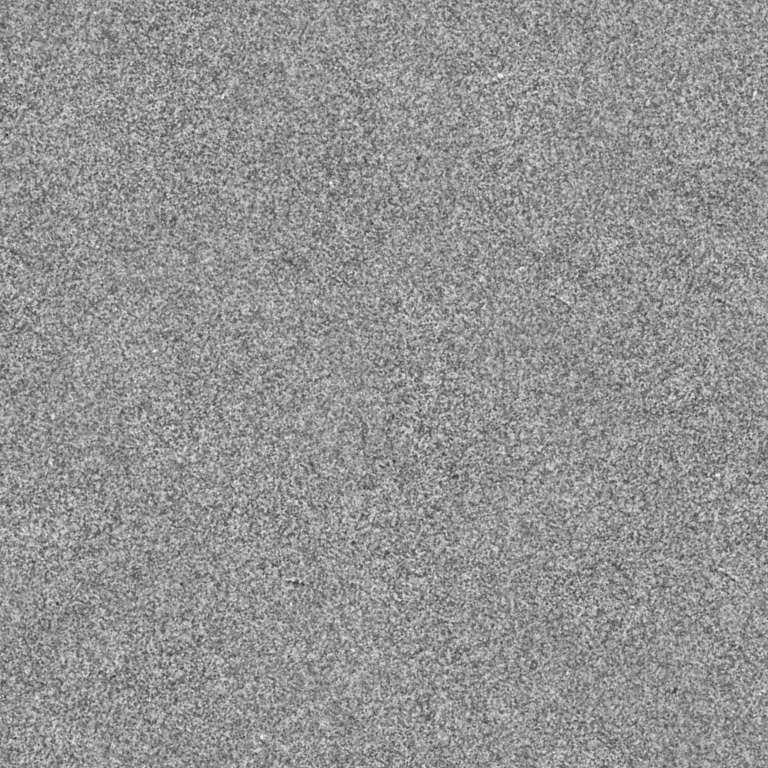
Reproduce this texture procedurally as a WebGL 1 fragment shader.

```glsl
precision highp float;
// Fine grey stone: two turned layers of tiny value noise form the grain,
// with faint cloudy mottling that shifts tone and contrast, plus sparse
// light and dark specks and a few short embossed scratches.
uniform vec2 u_resolution;

#define BASE_GREY 0.578
#define GRAIN_CONTRAST 0.265
#define COARSE_GRAINS 335.0
#define FINE_GRAINS 460.0
#define GRAIN_WARP 0.0009
#define MOTTLE_DEPTH 0.036
#define SPECK_CELLS 36.0
#define SPECK_CHANCE 0.06
#define SCRATCH_CELLS 6.0
#define SCRATCH_CHANCE 0.2

float hash(vec2 p) {
  vec3 q = fract(p.xyx * 0.1031);
  q += dot(q, q.yzx + 33.33);
  return fract((q.x + q.y) * q.z);
}

vec2 hash2(vec2 p) {
  return vec2(hash(p + 17.3), hash(p + 71.9));
}

// Smooth value noise in -1..1
float noise(vec2 p) {
  vec2 cell = floor(p);
  vec2 f = fract(p);
  f = f * f * (3.0 - 2.0 * f);
  float low = mix(hash(cell), hash(cell + vec2(1.0, 0.0)), f.x);
  float high = mix(hash(cell + vec2(0.0, 1.0)), hash(cell + 1.0), f.x);
  return 2.0 * mix(low, high, f.y) - 1.0;
}

vec2 turn(vec2 p, float angle) {
  float c = cos(angle), s = sin(angle);
  return vec2(c * p.x - s * p.y, s * p.x + c * p.y);
}

// Grain: a slight warp hides the noise lattice without stretching the grains
float grain(vec2 uv) {
  vec2 warp = vec2(noise(uv * 43.0 + 5.0), noise(uv * 43.0 + 90.0));
  vec2 p = uv + GRAIN_WARP * warp;
  float coarse = noise(turn(p, 0.5) * COARSE_GRAINS + 300.0);
  float fine = noise(turn(p, 1.1) * FINE_GRAINS + 700.0);
  return 0.65 * coarse + 0.55 * fine;
}

// Soft clouds at three scales
float mottle(vec2 uv) {
  return 0.3 * noise(turn(uv, 0.3) * 7.0 + 20.0)
       + 0.35 * noise(turn(uv, 0.8) * 22.0 + 50.0)
       + 0.4 * noise(turn(uv, 1.3) * 70.0 + 80.0);
}

// Sparse specks: positive is light, negative is dark
float specks(vec2 uv) {
  vec2 p = uv * SPECK_CELLS;
  vec2 cell = floor(p);
  vec2 center = 0.25 + 0.5 * hash2(cell);
  float present = step(hash(cell + 211.0), SPECK_CHANCE);
  float radius = mix(0.05, 0.13, hash(cell + 347.0));
  vec2 d = turn(fract(p) - center, 6.28 * hash(cell + 133.0));
  float shape = 1.0 - smoothstep(radius * 0.5, radius * 1.4, length(d * vec2(0.8, 1.3)));
  return present * shape * (hash(cell + 419.0) < 0.5 ? -1.0 : 1.0);
}

// Short strokes: a dark groove beside a fainter light ridge
float scratches(vec2 uv) {
  vec2 p = uv * SCRATCH_CELLS;
  vec2 cell = floor(p);
  vec2 center = 0.3 + 0.4 * hash2(cell + 503.0);
  float present = step(hash(cell + 607.0), SCRATCH_CHANCE);
  vec2 d = turn(fract(p) - center, mix(0.1, 1.0, hash(cell + 653.0)));
  float halfLength = mix(0.06, 0.16, hash(cell + 709.0));
  d.y += 1.2 * d.x * d.x;
  float along = 1.0 - smoothstep(halfLength * 0.6, halfLength, abs(d.x));
  float groove = 1.0 - smoothstep(0.004, 0.016, abs(d.y));
  float ridge = 1.0 - smoothstep(0.004, 0.016, abs(d.y - 0.022));
  return present * along * (0.7 * ridge - groove);
}

void main() {
  vec2 uv = gl_FragCoord.xy / min(u_resolution.x, u_resolution.y);

  // Some patches are calmer than others
  float contrast = GRAIN_CONTRAST * (1.0 + 0.12 * noise(uv * 9.0 + 140.0));
  float grey = BASE_GREY + contrast * grain(uv) + MOTTLE_DEPTH * mottle(uv);

  // Marks blend over the grain
  grey += 0.22 * specks(uv) + 0.16 * scratches(uv);
  gl_FragColor = vec4(vec3(clamp(grey, 0.22, 0.93)), 1.0);
}
```
